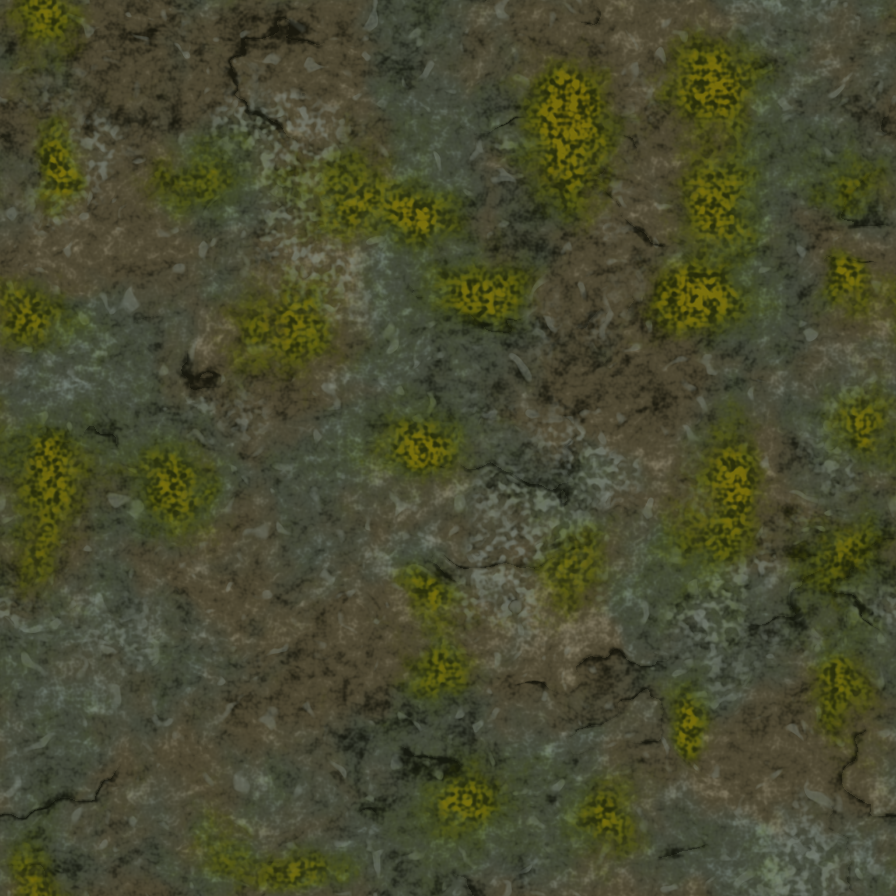
This texture is drawn by a WebGL 1 fragment shader. Its source:

```glsl
precision highp float;
// Damp weathered rock with ledges, cracks, pale lichen and patches of moss.
// Wrapping gradient noise forms a side-lit relief and its stains; jittered
// soft ellipses on a wrapping grid, frayed by noise, place the moss.

uniform vec2 u_resolution;

const vec3 ROCK_DARK   = vec3(0.095, 0.100, 0.060);
const vec3 ROCK_MID    = vec3(0.285, 0.287, 0.218);
const vec3 ROCK_PALE   = vec3(0.470, 0.485, 0.425);
const vec3 BROWN_TINT  = vec3(1.07, 0.98, 0.90);
const vec3 BLUE_TINT   = vec3(0.94, 1.01, 1.08);
const vec3 LICHEN      = vec3(0.500, 0.535, 0.500);
const vec3 ALGAE_TINT  = vec3(0.94, 1.00, 0.60);
const vec3 MOSS_DEEP   = vec3(0.150, 0.170, 0.030);
const vec3 MOSS_GREEN  = vec3(0.335, 0.355, 0.055);
const vec3 MOSS_YELLOW = vec3(0.490, 0.445, 0.030);

const vec2  LIGHT_STEP   = vec2(-0.002, 0.0055); // towards the light
const float RELIEF_SHADE = 0.62;
const float BROAD_TONE   = 0.20;
const float GRAIN_TONE   = 0.27;
const float WARP         = 0.022;
const float CRACK_WIDTH  = 0.075;
const float MOSS_CELLS   = 7.0;
const float MOSS_SHARE   = 0.64;
const float TAU          = 6.2831853;

float hash(vec2 p, float seed) {
  vec3 q = fract(vec3(p.xyx + seed * 17.31) * 0.1031);
  q += dot(q, q.yzx + 33.33);
  return fract((q.x + q.y) * q.z);
}

float cornerSlope(vec2 cell, vec2 offset, vec2 period, float seed) {
  float angle = TAU * hash(mod(cell, period), seed);
  return dot(vec2(cos(angle), sin(angle)), offset);
}

// Gradient noise, about -1 to 1, that wraps after a whole number of cells.
float noise(vec2 p, vec2 period, float seed) {
  vec2 cell = floor(p), f = p - cell;
  vec2 w = f * f * f * (f * (f * 6.0 - 15.0) + 10.0);
  vec2 e = vec2(1.0, 0.0);
  float low = mix(cornerSlope(cell, f, period, seed),
                  cornerSlope(cell + e.xy, f - e.xy, period, seed), w.x);
  float high = mix(cornerSlope(cell + e.yx, f - e.yx, period, seed),
                   cornerSlope(cell + e.xx, f - e.xx, period, seed), w.x);
  return 1.5 * mix(low, high, w.y);
}

// Octave sum, scaled so that its contrast does not depend on the gain.
float fbm(vec2 uv, vec2 cells, int octaves, float gain, float seed) {
  float sum = 0.0, power = 0.0, amp = 1.0;
  for (int i = 0; i < 6; i++) {
    if (i >= octaves) break;
    sum += amp * noise(uv * cells, cells, seed + float(i));
    power += amp * amp;
    cells *= 2.0;
    amp *= gain;
  }
  return sum / sqrt(power);
}

float relief(vec2 uv) {
  return fbm(uv, vec2(5.0, 6.0), 6, 0.62, 10.0);
}

// Sum of soft ellipses, one at most in each grid cell.
float mossField(vec2 uv) {
  vec2 p = uv * MOSS_CELLS, base = floor(p);
  float field = 0.0;
  for (int y = -1; y <= 1; y++) {
    for (int x = -1; x <= 1; x++) {
      vec2 cell = base + vec2(float(x), float(y));
      vec2 id = mod(cell, MOSS_CELLS);
      vec2 centre = cell + 0.2 + 0.6 * vec2(hash(id, 1.0), hash(id, 2.0));
      float stretch = mix(0.75, 1.25, hash(id, 3.0));
      float radius = mix(0.26, 0.50, hash(id, 4.0));
      vec2 d = (p - centre) * vec2(stretch, 1.0 / stretch) / radius;
      float strength = mix(0.60, 1.05, hash(id, 5.0));
      field += step(hash(id, 6.0), MOSS_SHARE) * strength * exp(-1.5 * dot(d, d));
    }
  }
  return field;
}

void main() {
  vec2 uv = gl_FragCoord.xy / u_resolution;
  vec2 bend = vec2(fbm(uv, vec2(6.0), 4, 0.6, 20.0), fbm(uv, vec2(6.0), 4, 0.6, 30.0));
  vec2 warped = uv + WARP * bend;

  // Rock tone from stains, grain and slope to the light.
  float broad = fbm(warped, vec2(4.0), 5, 0.65, 40.0);
  float grain = fbm(uv, vec2(32.0), 4, 0.85, 50.0);
  float slope = relief(warped) - relief(warped + LIGHT_STEP);
  float tone = 0.49 + BROAD_TONE * broad + GRAIN_TONE * grain + RELIEF_SHADE * slope;

  // Broken cracks with a soft shadow below each ledge.
  float ledge = fbm(warped, vec2(3.0, 5.0), 5, 0.5, 60.0);
  float broken = smoothstep(-0.05, 0.40, fbm(uv, vec2(6.0), 3, 0.6, 70.0));
  float crack = 1.0 - smoothstep(0.0, CRACK_WIDTH, abs(ledge));
  float shadow = step(0.0, ledge) * (1.0 - smoothstep(0.0, 0.32, ledge));
  tone -= broken * (0.30 * crack + 0.16 * shadow);

  vec3 color = mix(ROCK_DARK, ROCK_MID, smoothstep(-0.05, 0.52, tone));
  color = mix(color, ROCK_PALE, smoothstep(0.48, 1.05, tone));
  float hue = fbm(warped, vec2(5.0), 4, 0.6, 80.0);
  color *= mix(BROWN_TINT, BLUE_TINT, smoothstep(-0.4, 0.4, hue));

  // Lichen: crusts of fine speckle and scattered pale flecks.
  float crust = smoothstep(0.15, 0.65, fbm(warped, vec2(4.0), 4, 0.6, 90.0));
  float speckle = smoothstep(-0.25, 0.55, fbm(uv, vec2(72.0), 2, 0.9, 100.0));
  float fleck = smoothstep(0.42, 0.75, fbm(warped, vec2(38.0), 2, 0.7, 110.0));
  color = mix(color, LICHEN, max(0.62 * crust * speckle, 0.38 * fleck) * (1.0 - 0.7 * crack * broken));

  // Moss: green film around each patch, then a granular cushion.
  float field = mossField(uv + 1.3 * WARP * bend);
  float fray = fbm(uv, vec2(24.0), 4, 0.75, 120.0);
  float film = smoothstep(-0.05, 0.55, field + 0.18 * fray + 0.18 * hue);
  color *= mix(vec3(1.0), ALGAE_TINT, 0.85 * film);
  float tuft = fbm(uv, vec2(90.0), 2, 0.9, 130.0);
  float cover = smoothstep(0.20, 0.85, field + 0.26 * fray);
  vec3 moss = mix(MOSS_GREEN, MOSS_YELLOW, smoothstep(0.55, 1.15, field + 0.35 * tuft));
  moss = mix(MOSS_DEEP, moss, smoothstep(-0.65, 0.35, tuft + 0.5 * slope));
  color = mix(color, moss, 0.88 * cover);

  gl_FragColor = vec4(color, 1.0);
}
```
